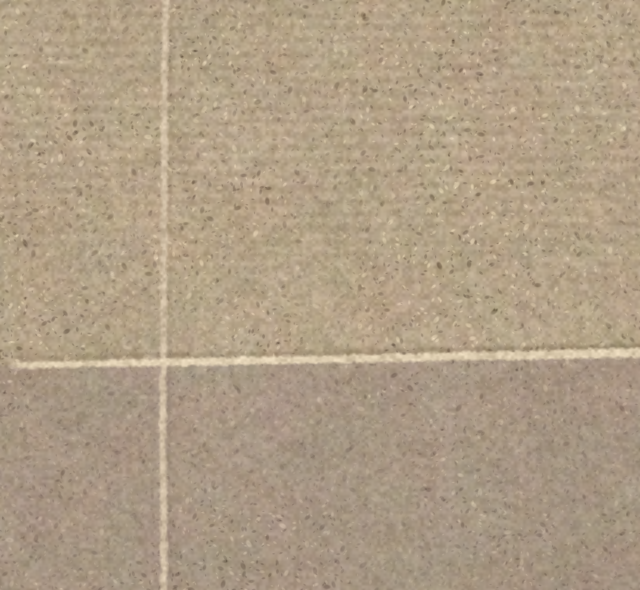
Reproduce this texture procedurally as a Shadertoy shader.

```glsl
// Sandy stone paving: a ribbed warm slab field above a smoother grey one,
// divided by one upright and one slightly tilted pale mortar joint.
// Layered value noise gives grain and tint; jittered cells scatter the grit.

#define JOINT_X 0.278       // upright joint, in canvas heights
#define JOINT_Y 0.380       // level joint height at the left side
#define JOINT_TILT 0.0200   // rise of the level joint
#define JOINT_HALF 0.0058   // half width of the joints
#define RIB_COUNT 44.0      // ribs per canvas height
#define RIB_DEPTH 0.016
#define GRAIN 0.15
#define TINT 0.042
#define GRIT_CELLS 50.0     // grit cells per canvas height

const vec3 WARM_STONE = vec3(0.708, 0.638, 0.534);
const vec3 GREY_STONE = vec3(0.655, 0.588, 0.515);
const vec3 LEVEL_MORTAR = vec3(0.880, 0.815, 0.700);
const vec3 UPRIGHT_MORTAR = vec3(0.820, 0.750, 0.650);

float hash(vec2 p) {
    return fract(sin(dot(p, vec2(127.1, 311.7))) * 43758.5);
}

float noise(vec2 p) {
    vec2 i = floor(p), f = fract(p);
    f = f * f * (3.0 - 2.0 * f);
    return mix(mix(hash(i), hash(i + vec2(1, 0)), f.x),
               mix(hash(i + vec2(0, 1)), hash(i + vec2(1, 1)), f.x), f.y);
}

// Noise centred on zero
float ripple(vec2 p) { return noise(p) - 0.5; }

// Signed brightness of scattered grit: soft dark pits and fewer pale chips
float grit(vec2 p, float cells, float seed) {
    vec2 q = p * cells, base = floor(q);
    float blur = 0.10 + 0.5 * cells / iResolution.y, sum = 0.0;
    for (int y = -1; y <= 1; y++)
    for (int x = -1; x <= 1; x++) {
        vec2 id = base + vec2(x, y);
        vec2 key = id + seed;
        vec2 d = q - id - vec2(hash(key + 3.1), hash(key + 7.7));
        float angle = 6.283 * hash(key + 11.3);
        d = mat2(cos(angle), -sin(angle), sin(angle), cos(angle)) * d;
        d.y *= 1.7;
        float radius = mix(0.12, 0.32, pow(hash(key + 17.9), 2.0));
        float pick = hash(key + 23.5);
        float shade = pick < 0.36 ? -0.13 : (pick > 0.76 ? 0.11 : 0.0);
        sum += shade * (1.0 - smoothstep(radius - blur, radius + blur, length(d)));
    }
    return sum;
}

// Coverage of a joint from its signed centre distance
float joint(float d, float halfWidth) {
    float soft = 0.0024 + 0.7 / iResolution.y;
    return 1.0 - smoothstep(halfWidth - soft, halfWidth + soft, abs(d));
}

void mainImage(out vec4 fragColor, in vec2 fragCoord) {
    vec2 p = fragCoord / iResolution.y;

    // Signed distances to the joints, with ragged edges
    float wobble = 0.0026 * ripple(p * 95.0) + 0.0030 * ripple(p * 200.0);
    float level = p.y - JOINT_Y - JOINT_TILT * p.x + wobble;
    float upright = p.x - JOINT_X - 0.004 * (p.y - 0.5) + wobble
                  + 0.003 * ripple(vec2(p.y * 7.0, 2.0));

    // Base stone and broad uneven weathering
    float upper = smoothstep(-0.004, 0.004, level);
    vec3 color = mix(GREY_STONE, WARM_STONE, upper);
    color += 0.022 * ripple(p * 5.0) + 0.024 * ripple(p * 17.0 + 9.0);
    color -= 0.014 * (1.0 - upper) * smoothstep(0.5, 1.1, p.x);

    // Broken ribs, fading out towards the level joint
    float ribWave = sin(6.283 * RIB_COUNT * (p.y - 0.010 * p.x)
                        + 1.2 * ripple(p * 12.0));
    float ribFade = upper * smoothstep(0.42, 0.68, p.y);
    color += RIB_DEPTH * ribWave * ribFade * (0.4 + 1.2 * noise(p * vec2(55, 30)));

    // Fine grain, stronger on the ribbed field, then pink and yellow mottling
    float grain = 0.55 * ripple(p * 190.0) + 0.45 * ripple(p * 105.0 + 4.0);
    color += GRAIN * grain * mix(0.85, 1.0, upper);
    float pink = 0.8 * ripple(p * 19.0 + 31.0) + 0.4 * ripple(p * 70.0 + 5.0);
    float yellow = 0.5 * ripple(p * 26.0 + 57.0) + 0.6 * ripple(p * 80.0 + 8.0);
    color += TINT * (pink * vec3(0.55, -0.35, 0.05) + yellow * vec3(0.15, 0.15, -0.80));

    // Coarse and fine grit, denser in patches
    float patchy = 0.40 + 0.9 * noise(p * 9.0 + 40.0);
    float chips = grit(p, GRIT_CELLS, 0.0) + 0.8 * grit(p, GRIT_CELLS * 1.6, 50.0);
    color += chips * patchy * mix(0.75, 1.0, upper) * vec3(1.0, 1.0, 0.90);

    // Shadow along the upper lip of the level joint and beside the upright one
    float start = smoothstep(0.012, 0.034, p.x);
    float lip = exp(-pow((level - 0.0120) / 0.0050, 2.0));
    color -= 0.085 * lip * start * (0.50 + 0.50 * p.x);
    color -= 0.028 * exp(-pow((upright - 0.010) / 0.0045, 2.0));

    // Mortar; the level joint widens to the right and begins inside the canvas
    float mortarGrain = 0.20 * grain + 0.05 * ripple(p * 60.0 + 13.0);
    float uprightMask = joint(upright, JOINT_HALF * 0.95);
    float levelMask = joint(level, JOINT_HALF * mix(0.90, 1.30, p.x)) * start;
    color = mix(color, UPRIGHT_MORTAR + mortarGrain, 0.92 * uprightMask);
    color = mix(color, LEVEL_MORTAR + mortarGrain, 0.95 * levelMask);

    fragColor = vec4(clamp(color, 0.0, 1.0), 1.0);
}
```
